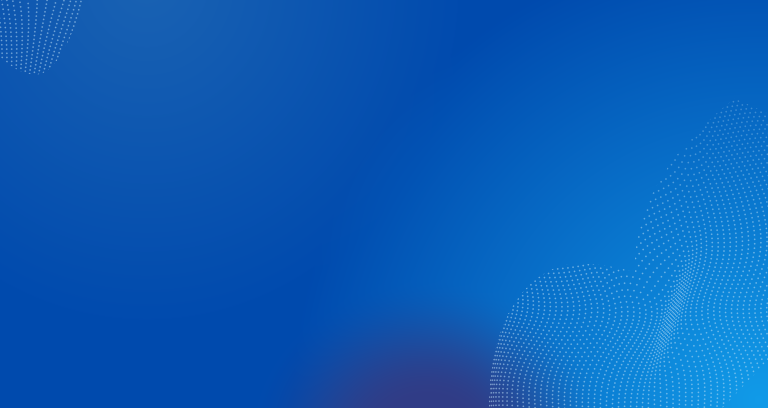
A Shadertoy shader for this background:

```glsl
// A deep blue backdrop with soft radial glows and two sheets of fine dots.
// Glows are linear radial falloffs; each sheet is a lattice bent by smooth
// warps, drawn as round dots and trimmed by a curved outline.

// Positions and sizes are in canvas heights, origin at the lower left.
const float DESIGN_ASPECT = 1.882;
const vec3 BASE_BLUE   = vec3(0.00, 0.29, 0.68);
const vec3 HAZE_BLUE   = vec3(0.10, 0.385, 0.70);
const vec3 BRIGHT_BLUE = vec3(0.065, 0.605, 0.91);
const vec3 VIOLET      = vec3(0.19, 0.235, 0.525);
const vec3 DOT_COLOR   = vec3(0.74, 0.87, 0.96);

const vec2 HAZE_CENTER   = vec2(0.36, 1.05);
const vec2 HAZE_RADII    = vec2(0.78, 0.85);
const vec2 BRIGHT_CENTER = vec2(1.86, 0.02);
const vec2 BRIGHT_RADII  = vec2(1.14, 1.12);
const vec2 VIOLET_CENTER = vec2(1.05, -0.08);
const vec2 VIOLET_RADII  = vec2(0.45, 0.40);

const vec2 DOT_SPACING    = vec2(0.0150, 0.0102);
const vec2 CORNER_SPACING = vec2(0.0112, 0.0100);
const float DOT_RADIUS = 0.0019;
const float DOT_ALPHA  = 0.55;
const float FAR_ALPHA  = 0.30;

// 1 at the center, falling linearly to 0 on the ellipse
float glow(vec2 p, vec2 center, vec2 radii) {
    return max(1.0 - length((p - center) / radii), 0.0);
}

vec3 backdrop(vec2 p) {
    vec3 color = mix(BASE_BLUE, HAZE_BLUE, glow(p, HAZE_CENTER, HAZE_RADII));
    color = mix(color, BRIGHT_BLUE, glow(p, BRIGHT_CENTER, BRIGHT_RADII));
    float violet = glow(p, VIOLET_CENTER, VIOLET_RADII);
    return mix(color, VIOLET, smoothstep(0.0, 0.75, violet));
}

// Round dots on a warped lattice; the Jacobian keeps them round on screen
float dots(vec2 sheet, vec2 spacing) {
    vec2 cell = sheet / spacing;
    mat2 jacobian = mat2(dFdx(cell), dFdy(cell));
    vec2 offset = inverse(jacobian) * (fract(cell) - 0.5);
    float radius = DOT_RADIUS * iResolution.y;
    return 1.0 - smoothstep(radius - 0.7, radius + 0.7, length(offset));
}

// Upper outline of the right sheet: a low hump, then a taller shoulder
float rightOutline(float x) {
    float u = (x - 1.417) / (x < 1.417 ? 0.218 : 0.38);
    float hump = 0.355 * pow(max(1.0 - u * u, 0.0), 0.44);
    float rise = clamp((x - 1.555) / 0.245, 0.0, 1.0);
    float shoulder = x < 1.555 ? 0.0 : 0.33 + 0.43 * pow(rise, 0.45);
    return max(hump, shoulder - 0.45 * max(x - 1.80, 0.0));
}

vec2 rightWarp(vec2 p) {
    vec2 q = p;
    // Crowd the strands against the lower left edge
    float edge = 1.198 + 0.6 * p.y * p.y;
    q.x -= 0.6 * p.y * p.y * exp(-max(p.x - 1.2, 0.0) / 0.15);
    float crowding = 0.055 * (1.0 - 0.6 * smoothstep(0.08, 0.28, p.y));
    q.x -= crowding * exp(-max(p.x - edge, 0.0) / 0.018);
    // Pinch them along the slanted fold
    float fold = p.x - (1.57 + 0.34 * p.y);
    float reach = (p.y - 0.23) / 0.11;
    q.x += 0.065 * exp(-reach * reach) * tanh(fold / 0.018);
    // Lean the strands over the shoulder and undulate the rows
    float lift = max(p.y - 0.33, 0.0);
    q.x += 1.2 * lift * lift + 0.008 * sin(13.0 * p.y + 5.0 * p.x);
    q.y += 0.2 * smoothstep(1.45, 1.75, p.x);
    q.y += 0.012 * sin(14.0 * p.x + 5.0 * p.y);
    return q;
}

float rightSheet(vec2 p, float pixel) {
    float mask = smoothstep(0.0, pixel, rightOutline(p.x) - p.y);
    mask *= smoothstep(-pixel, pixel, p.y - 1.05 * (p.x - 1.77));
    float alpha = mix(DOT_ALPHA, FAR_ALPHA, smoothstep(0.35, 0.75, p.y));
    return dots(rightWarp(p), DOT_SPACING) * mask * alpha;
}

// Corner sheet hanging from the top left
float cornerSheet(vec2 p, float pixel) {
    float side = p.x - 0.088;
    float outline = 0.816 + (side < 0.0 ? 5.7 : 13.0) * side * side;
    float mask = smoothstep(0.0, pixel, p.y - outline);
    vec2 q = p;
    q.x -= 0.4 * (p.y - 0.82) * smoothstep(0.0, 0.2, p.x);
    q.x += 0.5 * (p.y - 0.84) * (p.y - 0.84);
    q.y += 0.5 * p.x - 2.5 * side * side;
    return dots(q, CORNER_SPACING) * mask * DOT_ALPHA;
}

void mainImage(out vec4 fragColor, in vec2 fragCoord) {
    vec2 p = fragCoord / iResolution.xy * vec2(DESIGN_ASPECT, 1.0);
    float pixel = 1.0 / iResolution.y;
    float sheets = max(rightSheet(p, pixel), cornerSheet(p, pixel));
    fragColor = vec4(mix(backdrop(p), DOT_COLOR, sheets), 1.0);
}
```
